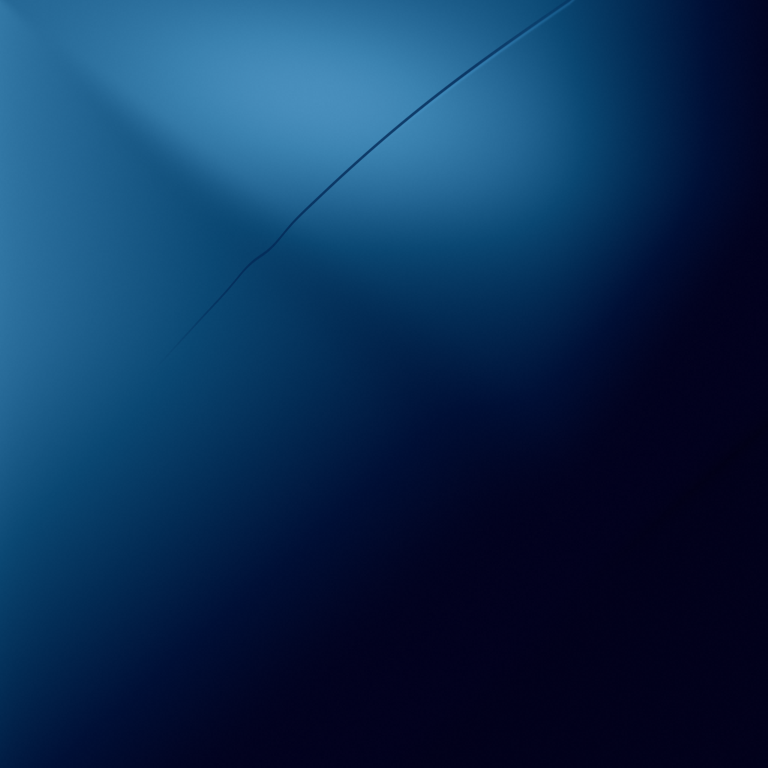
This background is drawn by a Shadertoy shader. Its source:

```glsl
// Deep blue folded sheet with a soft glow, a diagonal crease and a fine crack.
#define GLOW_CENTER vec2(0.42, 0.13)
#define GLOW_SIZE vec2(0.20, 0.10)
#define GLOW_GAIN 0.46
#define CREASE_SLOPE 0.95
#define CRACK_WIDTH 0.0012
#define CRACK_BOW 0.036
#define GRAIN 0.006

// Smooth version of max(x, 0), rounded over the distance k.
float softRamp(float x, float k) {
    return 0.5 * (x + sqrt(x * x + k * k));
}

float hash(vec2 cell) {
    vec3 q = fract(cell.xyx * 0.1031);
    q += dot(q, q.yzx + 33.33);
    return fract((q.x + q.y) * q.z);
}

// Blue scale from night (0) to pale sky (above 1).
vec3 blueRamp(float level) {
    float s = level * 5.0;
    vec3 c = mix(vec3(0.008, 0.005, 0.115), vec3(0.00, 0.06, 0.21), clamp(s, 0.0, 1.0));
    c = mix(c, vec3(0.01, 0.17, 0.33), clamp(s - 1.0, 0.0, 1.0));
    c = mix(c, vec3(0.04, 0.28, 0.45), clamp(s - 2.0, 0.0, 1.0));
    c = mix(c, vec3(0.14, 0.40, 0.58), clamp(s - 3.0, 0.0, 1.0));
    c = mix(c, vec3(0.23, 0.51, 0.69), clamp(s - 4.0, 0.0, 1.0));
    return mix(c, vec3(0.33, 0.60, 0.78), clamp(s - 5.0, 0.0, 1.0));
}

// Left facet: fades to the right, and downwards past the middle.
float leftFacet(vec2 p) {
    return 0.90 - 1.0 * p.x - 1.15 * softRamp(p.y - 0.45, 0.10)
         + 0.03 * exp(-p.x * 30.0);
}

// Upper facet: a plateau that falls off to the right and below, plus the glow.
float upperFacet(vec2 p) {
    float plateau = 0.66 + 0.30 * softRamp(0.4 - p.x, 0.05);
    float side = 2.1 * (1.02 - p.x);
    float base = plateau - softRamp(plateau - side, 0.15);
    vec2 d = p - GLOW_CENTER;
    d.y -= 0.15 * d.x;
    d /= GLOW_SIZE;
    return base - 1.45 * softRamp(p.y - 0.245, 0.06) + GLOW_GAIN * exp(-0.5 * dot(d, d));
}

// Height of the crack, measured from the top, at a given x.
float crackPath(float x) {
    float s = clamp((x - 0.195) / 0.547, 0.0, 1.0);
    float k = (x - 0.342) / 0.035;
    float kink = 0.005 * sin((x - 0.337) * 70.0) * exp(-k * k);
    return 0.488 - 0.893 * (x - 0.195) - CRACK_BOW * sin(3.14159 * s) + kink;
}

void mainImage(out vec4 fragColor, in vec2 fragCoord) {
    vec2 p = fragCoord / iResolution.xy;
    p.y = 1.0 - p.y; // measured downwards from the top edge
    float pixel = 1.0 / iResolution.y;

    // Two facets, joined along a crease that softens away from the corner.
    float side = p.x * CREASE_SLOPE - p.y;
    float soft = 0.012 + 0.26 * clamp(0.5 * (p.x + p.y), 0.0, 0.6);
    float upper = smoothstep(-0.6 * soft, soft, side);
    float level = mix(leftFacet(p), upperFacet(p), upper);
    vec3 color = blueRamp(softRamp(level, 0.06));

    // Faint fold in the dark corner.
    float fold = p.y - 0.553 - 0.88 * (1.0 - p.x);
    float foldFade = smoothstep(0.68, 0.95, p.x);
    color *= 1.0 - 0.2 * foldFade * exp(-abs(fold) * 60.0);
    color *= 1.0 - 0.08 * smoothstep(-0.02, 0.06, fold);

    // Crack: a dark hairline with a light rim on its lower side.
    float d = (p.y - crackPath(p.x)) / 1.34;
    float width = CRACK_WIDTH * mix(0.7, 1.1, smoothstep(0.2, 0.45, p.x));
    float line = 1.0 - smoothstep(width - 0.5 * pixel, width + pixel, abs(d));
    float rim = exp(-pow((d - 2.4 * width) / (1.4 * width), 2.0));
    float fade = smoothstep(0.185, 0.33, p.x);
    float topFade = 1.0 - 0.5 * smoothstep(0.60, 0.73, p.x);
    color += vec3(0.05, 0.08, 0.10) * rim * fade * smoothstep(0.45, 0.70, p.x);
    color = mix(color, vec3(0.01, 0.16, 0.34), 0.8 * line * fade * topFade);

    // Fine grain against banding.
    color += GRAIN * (hash(floor(p * 512.0)) - 0.5);
    fragColor = vec4(clamp(color, 0.0, 1.0), 1.0);
}
```
